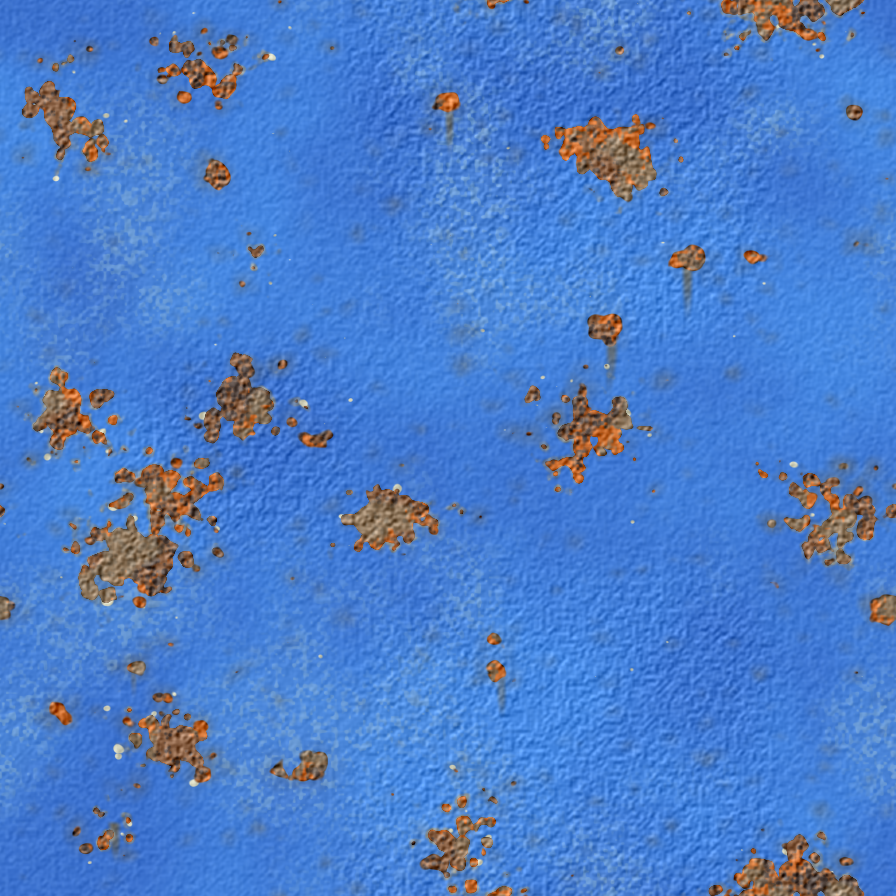
Give the GLSL for this texture, as a Shadertoy shader.

```glsl
const float TAU = 6.28318;
const float EDGE = 0.0015;
const vec2 TO_LIGHT = vec2(-0.0015, 0.0017);
const float PAINT_RELIEF = 0.36;
const float RUST_RELIEF = 0.95;

const vec3 DEEP_BLUE = vec3(0.235, 0.445, 0.81);
const vec3 LIGHT_BLUE = vec3(0.275, 0.535, 0.89);
const vec3 BLEACHED = vec3(0.44, 0.62, 0.82);
const vec3 PRIMER = vec3(0.55, 0.56, 0.53);
const vec3 CHIP = vec3(0.80, 0.80, 0.71);
const vec3 STAIN = vec3(0.43, 0.39, 0.29);
const vec3 DARK_RUST = vec3(0.33, 0.28, 0.26);
const vec3 BROWN_RUST = vec3(0.55, 0.39, 0.28);
const vec3 ORANGE_RUST = vec3(0.80, 0.39, 0.12);
const vec3 TAN_RUST = vec3(0.56, 0.49, 0.39);

const float CLUSTER_CHANCE = 0.42;
const float SPOT_CHANCE = 0.24;
const float SPECK_CHANCE = 0.42;
const float CHIP_CHANCE = 0.24;
const vec2 CLUSTER_RADIUS = vec2(0.008, 0.050);
const vec2 SPOT_RADIUS = vec2(0.005, 0.019);
const vec2 SPECK_RADIUS = vec2(0.001, 0.010);
const vec2 CHIP_RADIUS = vec2(0.001, 0.0055);

vec2 hash2(vec2 c) {
    vec3 q = fract(c.xyx * vec3(0.1031, 0.1030, 0.0973));
    q += dot(q, q.yzx + 33.33);
    return fract((q.xx + q.yz) * q.zy);
}

// Value noise with n whole cells across the canvas
float noise(vec2 p, float n) {
    vec2 g = p * n, i = floor(g), f = fract(g);
    f = f * f * (3.0 - 2.0 * f);
    vec2 a = mod(i, n) + n * 1.7, b = mod(i + 1.0, n) + n * 1.7;
    return mix(mix(hash2(a).x, hash2(vec2(b.x, a.y)).x, f.x),
               mix(hash2(vec2(a.x, b.y)).x, hash2(b).x, f.x), f.y);
}

// Wrapping cellular noise: distance to the nearest point
float cellular(vec2 p, float n) {
    vec2 g = p * n, i = floor(g);
    float nearest = 2.0;
    for (int y = -1; y <= 1; y++)
    for (int x = -1; x <= 1; x++) {
        vec2 cell = i + vec2(x, y);
        nearest = min(nearest, length(g - cell - hash2(mod(cell, n) + n * 2.3)));
    }
    return nearest;
}

// Scattered discs: x = depth inside the nearest disc, y = drip below it
vec2 scatter(vec2 p, float n, float chance, vec2 radius, float dripLength) {
    vec2 g = p * n, i = floor(g);
    float depth = -1.0, drip = 0.0;
    for (int y = -1; y <= 1; y++)
    for (int x = -1; x <= 1; x++) {
        vec2 cell = i + vec2(x, y), key = mod(cell, n) + n * 3.1;
        vec2 spot = hash2(key), trait = hash2(key + 57.3);
        if (trait.x > chance) continue;
        float r = mix(radius.x, radius.y, trait.y);
        vec2 offset = (g - cell - spot) / n;
        depth = max(depth, r - length(offset * vec2(0.9, 1.1)));
        if (trait.x < chance * 0.45 && dripLength > 0.0) {
            float fall = -offset.y / (r * dripLength);
            float width = min(r * 0.4, 0.010) * (1.1 - 0.7 * fall);
            float side = abs(offset.x + r * 0.6 * (spot.x - 0.5));
            float streak = 1.0 - smoothstep(width * 0.2, width + 0.003, side);
            drip = max(drip, streak * smoothstep(0.0, 0.1, fall) * (1.0 - smoothstep(0.3, 1.0, fall)));
        }
    }
    return vec2(depth, drip);
}

float surface(vec2 p) {
    return 0.2 * noise(p, 45.0) + 0.35 * noise(p, 120.0) + 0.45 * noise(p, 230.0);
}

void mainImage(out vec4 fragColor, in vec2 fragCoord) {
    vec2 p = fragCoord / iResolution.xy;
    float relief = surface(p) - surface(p + TO_LIGHT);
    float fine = noise(p, 256.0);
    float cloud = 0.6 * noise(p, 9.0) + 0.4 * noise(p, 23.0) - 0.5;
    float flakes = 0.45 - cellular(p, 44.0);
    float lumps = 0.5 * (noise(p, 19.0) - 0.5) + 0.3 * (noise(p, 62.0) - 0.5)
                + 0.4 * flakes + 0.15 * (noise(p, 130.0) - 0.5);
    vec2 warped = p + 0.012 * (vec2(noise(p, 13.0), noise(p, 17.0)) - 0.5);

    // Blue paint: broad tone, hazy stippled wear, fine bumps
    float broad = 0.5 + 0.26 * sin(TAU * (p.x + 2.0 * p.y) + 4.0 * noise(p, 3.0))
                      + 0.24 * sin(TAU * (2.0 * p.x - p.y) + 5.0 * noise(p, 5.0));
    vec3 color = mix(DEEP_BLUE, LIGHT_BLUE, clamp(broad + 0.8 * cloud, 0.0, 1.0));
    float wearArea = smoothstep(0.45, 0.8, 0.65 * noise(p, 6.0) + 0.35 * noise(p, 15.0));
    float stipple = smoothstep(0.45, 0.75, 0.6 * fine + 0.4 * noise(p, 120.0));
    color = mix(color, BLEACHED, wearArea * (0.2 + 0.55 * stipple) + 0.05 * stipple);
    float rough = 0.6 + 0.9 * smoothstep(0.4, 0.7, noise(p, 4.0));
    color += PAINT_RELIEF * rough * relief + 0.03 * (fine - 0.5);

    // Rust fields: ragged clusters, round spots, specks close to clusters
    vec2 cluster = scatter(warped, 6.0, CLUSTER_CHANCE, CLUSTER_RADIUS, 3.0);
    vec2 spot = scatter(warped, 9.0, SPOT_CHANCE, SPOT_RADIUS, 5.0);
    float around = smoothstep(-0.07, -0.005, cluster.x);
    float speck = scatter(warped, 33.0, SPECK_CHANCE, SPECK_RADIUS, 0.0).x - 0.012 * (1.0 - around);
    float patches = cluster.x + 0.14 * lumps + 0.03 * (noise(p, 4.0) - 0.5);
    float rust = max(patches, max(spot.x + 0.03 * lumps, speck + 0.02 * lumps));

    // Stains, bare primer and pale chips
    float drip = max(cluster.y, spot.y) * (0.35 + 0.6 * noise(p, 34.0));
    float soak = 0.4 * smoothstep(-0.02, 0.002, rust) * noise(p, 27.0);
    color = mix(color, STAIN + 0.4 * relief, max(drip, soak));
    float halo = smoothstep(-0.014, -0.002, patches) * smoothstep(0.48, 0.62, noise(p, 16.0));
    color = mix(color, PRIMER + 0.6 * relief, halo * (0.35 + 0.6 * stipple));
    float chip = scatter(warped, 38.0, CHIP_CHANCE, CHIP_RADIUS, 0.0).x
               + 0.012 * lumps - 0.006 * (1.0 - around);
    color = mix(color, CHIP + 0.6 * relief, smoothstep(-0.001, 0.0015, chip));

    // Rust crust: grainy browns, orange blooms and rims, dark lip
    float grain = 0.5 * cellular(p, 75.0) + 0.5 * cellular(p, 150.0);
    vec3 crust = mix(DARK_RUST, BROWN_RUST, smoothstep(0.2, 0.5, grain + 0.4 * cloud));
    crust = mix(crust, TAN_RUST, 0.75 * smoothstep(0.5, 0.75, noise(p, 31.0)));
    float bloom = 0.4 * noise(p, 21.0) + 0.35 * noise(p, 64.0) + 0.25 * fine;
    float small = 1.0 - smoothstep(-0.02, 0.0, patches);
    float rim = 1.0 - smoothstep(0.003, 0.012, rust);
    crust = mix(crust, ORANGE_RUST, 0.85 * smoothstep(0.5, 0.66, bloom + 0.05 * small + 0.05 * rim));
    crust *= 1.0 - 0.25 * (1.0 - smoothstep(0.0, 0.004, rust));
    crust += RUST_RELIEF * relief + 0.14 * (fine - 0.5);
    color = mix(color, crust, smoothstep(-EDGE, EDGE, rust));

    fragColor = vec4(clamp(color, 0.0, 1.0), 1.0);
}
```
